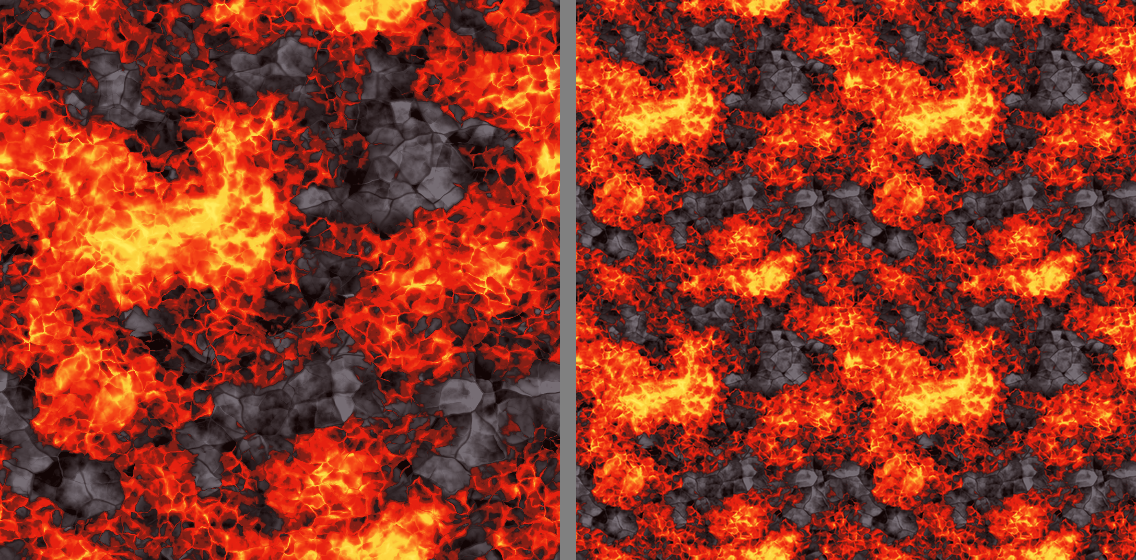
Left, the tile; right, the same tile 2 across and 2 down.
Give the GLSL for this texture, as a WebGL 1 fragment shader.

```glsl
precision highp float;
// Cooling lava: charcoal rocks and red-hot grit around pools of molten orange and yellow.
// A wrapping noise field gives the heat, wrapping Voronoi cells give stones, facets
// and glowing cracks, and a colour ramp turns the final temperature into light.
uniform vec2 u_resolution;

// Repeats across the canvas (whole numbers, so that it tiles)
const float HEAT_REPEATS = 7.0;
const float VEIN_REPEATS = 22.0;
const float FINE_REPEATS = 64.0;
const vec2 ROCK_REPEATS = vec2(13.0, 17.0);
const vec2 STONE_REPEATS = vec2(19.0, 22.0);
const vec2 GRIT_REPEATS = vec2(37.0, 43.0);

const float HEAT_SPREAD = 0.132;  // standard deviation of fbm
const float HEAT_BIAS = 0.02;
const float WARP = 0.045;
const float JAG = 0.022;
const float CRACK_GLOW = 1.0;
const float VEIN_GLOW = 0.9;

const vec3 CHAR = vec3(0.14, 0.09, 0.095);
const vec3 SLATE = vec3(0.41, 0.37, 0.395);
const vec3 EMBER = vec3(0.52, 0.12, 0.085);
const vec3 RED = vec3(0.90, 0.13, 0.065);
const vec3 SCARLET = vec3(0.96, 0.27, 0.09);
const vec3 ORANGE = vec3(0.98, 0.50, 0.14);
const vec3 YELLOW = vec3(0.99, 0.82, 0.24);
const vec3 PALE = vec3(1.0, 0.92, 0.36);

vec2 hash2(vec2 p) {
  vec3 q = fract(vec3(p.xyx) * vec3(0.1031, 0.1030, 0.0973));
  q += dot(q, q.yzx + 33.33);
  return fract((q.xx + q.yz) * q.zy);
}

// Value noise that wraps after "period" cells
float noise(vec2 p, float period, float seed) {
  vec2 i = floor(p), f = fract(p);
  f = f * f * (3.0 - 2.0 * f);
  vec2 lo = mod(i, period) + seed, hi = mod(i + 1.0, period) + seed;
  return mix(mix(hash2(lo).x, hash2(vec2(hi.x, lo.y)).x, f.x),
             mix(hash2(vec2(lo.x, hi.y)).x, hash2(hi).x, f.x), f.y);
}

float fbm(vec2 uv, float period, float seed) {
  float sum = 0.0, amp = 0.5;
  for (int k = 0; k < 4; k++) {
    sum += amp * noise(uv * period, period, seed);
    period *= 2.0;
    amp *= 0.5;
    seed += 17.0;
  }
  return sum / 0.9375;
}

float heatAt(vec2 uv) {
  return (fbm(uv, HEAT_REPEATS, 3.0) - 0.5) / HEAT_SPREAD + HEAT_BIAS;
}

vec2 cellPoint(vec2 cell, vec2 period, float seed) {
  return cell + 0.02 + 0.96 * hash2(mod(cell, period) + seed);
}

// Wrapping Voronoi: x = edge distance, y = cell random, zw = offset to the centre
vec4 voronoi(vec2 uv, vec2 period, float seed) {
  vec2 p = uv * period, base = floor(p), home = base, toHome = vec2(8.0);
  for (int j = -1; j <= 1; j++)
    for (int i = -1; i <= 1; i++) {
      vec2 cell = base + vec2(float(i), float(j));
      vec2 d = cellPoint(cell, period, seed) - p;
      if (dot(d, d) < dot(toHome, toHome)) { toHome = d; home = cell; }
    }
  float edge = 8.0;
  for (int j = -2; j <= 2; j++)
    for (int i = -2; i <= 2; i++) {
      vec2 d = cellPoint(home + vec2(float(i), float(j)), period, seed) - p;
      vec2 across = d - toHome;
      if (dot(across, across) > 1e-4)
        edge = min(edge, dot(0.5 * (d + toHome), normalize(across)));
    }
  return vec4(edge, hash2(mod(home, period) + seed + 51.0).x, toHome);
}

// Flat facet: a shade and a slope for each cell, softened at the edge
float facet(vec4 cell, float softness) {
  float angle = 6.2832 * fract(cell.y * 7.31);
  float slope = dot(cell.zw, vec2(cos(angle), sin(angle)));
  return (slope + 0.8 * (cell.y - 0.5)) * smoothstep(0.0, softness, cell.x);
}

vec3 glowRamp(float t) {
  vec3 c = mix(CHAR, EMBER, smoothstep(-1.1, -0.6, t));
  c = mix(c, RED, smoothstep(-0.45, 0.12, t));
  c = mix(c, SCARLET, smoothstep(0.3, 0.95, t));
  c = mix(c, ORANGE, smoothstep(0.85, 1.35, t));
  c = mix(c, YELLOW, smoothstep(1.2, 1.75, t));
  return mix(c, PALE, smoothstep(1.8, 2.6, t));
}

void main() {
  vec2 uv = gl_FragCoord.xy / u_resolution;
  vec2 wobble = vec2(fbm(uv, 11.0, 101.0), fbm(uv, 11.0, 203.0)) - 0.5;
  vec2 jag = vec2(fbm(uv, 36.0, 157.0), fbm(uv, 36.0, 251.0)) - 0.5;
  vec2 bent = uv + WARP * wobble;
  float fine = fbm(uv, FINE_REPEATS, 61.0) - 0.5;

  vec4 stone = voronoi(bent + 0.4 * JAG * jag, STONE_REPEATS, 7.0);
  vec4 grit = voronoi(bent + JAG * jag, GRIT_REPEATS, 29.0);
  vec4 rock = voronoi(bent, ROCK_REPEATS, 83.0);

  // Heat, stepped from stone to stone where it is solid
  float heat = heatAt(bent);
  float molten = smoothstep(0.5, 1.2, heat);
  float stoneHeat = heatAt(bent + stone.zw / STONE_REPEATS);
  heat = mix(heat, stoneHeat, 0.55 * smoothstep(0.0, 0.12, stone.x) * (1.0 - molten));

  // Grit with patchy glowing cracks, fading inside cold rock and in the melt
  float patchy = smoothstep(0.3, 0.7, fbm(uv, 19.0, 311.0));
  float crack = exp(-9.0 * grit.x) * mix(0.15, 1.35, patchy);
  float relief = CRACK_GLOW * crack - 0.24 + 1.15 * facet(grit, 0.12)
               + 1.3 * (0.17 - stone.x) + 0.45 * facet(stone, 0.06) + 2.0 * fine;
  float loose = mix(0.2, 1.0, smoothstep(-1.5, -0.7, heat));
  float temperature = heat + relief * loose * mix(1.0, 0.35, molten);

  // Bright threads in the melt
  float ridge = 1.0 - abs(2.0 * fbm(bent, VEIN_REPEATS, 141.0) - 1.0) * 2.2;
  temperature += VEIN_GLOW * molten * (ridge * ridge - 0.38);

  // Crossing grey rock facets, darker towards the rim
  float shade = 0.50 + 0.85 * facet(rock, 0.035) + 0.6 * facet(stone, 0.045)
              + 0.25 * facet(grit, 0.08) + 1.3 * fine;
  shade *= mix(0.55, 1.0, smoothstep(0.0, 0.06, rock.x));
  shade *= mix(1.0, 0.35, smoothstep(-1.7, -0.9, temperature));
  vec3 rockColor = mix(CHAR, SLATE, clamp(shade, -0.25, 1.2));

  float cold = 1.0 - smoothstep(-1.2, -0.85, temperature);
  vec3 color = mix(glowRamp(temperature), rockColor, cold);
  gl_FragColor = vec4(clamp(color, 0.0, 1.0), 1.0);
}
```
